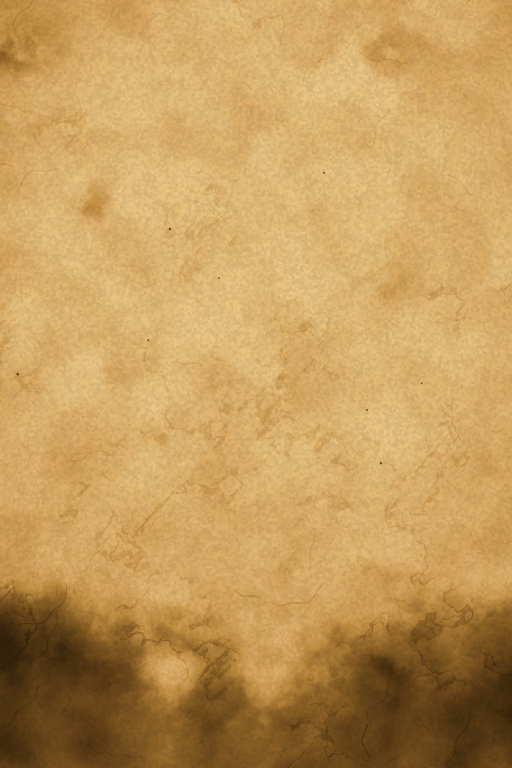
A Shadertoy shader for this texture:

```glsl
#define MOTTLE 1.5
#define VEIN_STRENGTH 0.75
#define FIBRE_STRENGTH 0.75
#define FIBRE_WIDTH 0.0011
#define GRAIN_SCALE 300.0
#define GRAIN_STRENGTH 0.10
#define SCORCH_DEPTH 3.2
#define SCORCH_FADE 0.14
#define SCORCH_ROUGHNESS 0.11

// Paper tones, from pale to burnt
const vec3 TONES[7] = vec3[](
    vec3(0.88, 0.74, 0.49), vec3(0.83, 0.65, 0.38), vec3(0.73, 0.54, 0.25),
    vec3(0.55, 0.38, 0.15), vec3(0.44, 0.30, 0.11), vec3(0.32, 0.21, 0.07),
    vec3(0.20, 0.13, 0.04));

// Soft blots: centre, radius, strength
const vec4 STAINS[12] = vec4[](
    vec4(0.110, 0.742, 0.030, 1.2), vec4(0.062, 0.830, 0.025, 1.0),
    vec4(0.010, 0.950, 0.045, 1.7), vec4(0.122, 0.513, 0.035, 1.0),
    vec4(0.297, 0.505, 0.020, 1.2), vec4(0.362, 0.508, 0.015, 1.3),
    vec4(0.130, 0.286, 0.012, 1.7), vec4(0.476, 0.273, 0.012, 1.5),
    vec4(0.384, 0.262, 0.020, 1.2), vec4(0.500, 0.642, 0.030, 1.0),
    vec4(0.485, 0.945, 0.050, 0.9), vec4(0.195, 0.755, 0.025, 1.0));

const vec4 BURNS[5] = vec4[](
    vec4(0.030, 0.165, 0.080, 1.2), vec4(0.660, 0.090, 0.090, 1.3),
    vec4(0.490, 0.150, 0.060, 0.9), vec4(0.000, 0.020, 0.060, 0.6),
    vec4(0.300, 0.080, 0.060, 0.4));

// Specks: centre, radius
const vec3 SPECKS[8] = vec3[](
    vec3(0.221, 0.702, 0.0020), vec3(0.023, 0.513, 0.0020),
    vec3(0.193, 0.557, 0.0016), vec3(0.285, 0.638, 0.0014),
    vec3(0.549, 0.501, 0.0014), vec3(0.496, 0.397, 0.0022),
    vec3(0.478, 0.466, 0.0016), vec3(0.422, 0.775, 0.0018));

vec3 hash3(vec2 cell) {
    vec3 h = fract(cell.xyx * vec3(0.1031, 0.1030, 0.0973));
    h += dot(h, h.yxz + 33.33);
    return fract((h.xxy + h.yzz) * h.zyx);
}

// Smooth cellular noise: cell values blended by distance
float cellNoise(vec2 p) {
    vec2 cell = floor(p), f = p - cell;
    vec2 sum = vec2(0.0);
    for (int y = -1; y <= 1; y++)
    for (int x = -1; x <= 1; x++) {
        vec2 o = vec2(x, y);
        vec3 h = hash3(cell + o + 71.0);
        vec2 d = o + h.xy - f;
        sum += exp(-6.0 * dot(d, d)) * vec2(h.z, 1.0);
    }
    return sum.x / sum.y;
}

float fbm(vec2 p) {
    float total = 0.0, amp = 0.5;
    for (int i = 0; i < 5; i++) {
        total += amp * cellNoise(p);
        p = mat2(1.6, 1.2, -1.2, 1.6) * p + 17.3;
        amp *= 0.55;
    }
    return total / 1.055;
}

float blot(vec2 p, vec4 spot, vec2 stretch) {
    vec2 d = (p - spot.xy) * stretch / spot.z;
    return spot.w * exp(-dot(d, d));
}

// One bent hair per cell, random in place, angle and darkness
float fibres(vec2 p, float scale, float seed) {
    vec2 q = p * scale, cell = floor(q);
    float ink = 0.0;
    for (int y = -1; y <= 1; y++)
    for (int x = -1; x <= 1; x++) {
        vec2 id = cell + vec2(x, y);
        vec3 h = hash3(id + seed), k = hash3(id + seed + 43.0);
        float a = 6.2832 * h.z, halfLength = 0.12 + 0.32 * k.x;
        vec2 d = mat2(cos(a), sin(a), -sin(a), cos(a)) * (q - id - h.xy);
        d.y += (k.y - 0.5) * 2.6 * d.x * d.x + 0.03 * sin(14.0 * d.x + a);
        d.x = max(abs(d.x) - halfLength, 0.0);
        float line = 1.0 - smoothstep(0.3, 1.6, length(d) / (scale * FIBRE_WIDTH));
        ink = max(ink, line * k.z * k.z);
    }
    return ink;
}

void mainImage(out vec4 fragColor, in vec2 fragCoord) {
    vec2 p = fragCoord / iResolution.y;
    vec2 uv = fragCoord / iResolution.xy;
    float cloud = fbm(p * 7.0) - 0.5;
    float mottle = fbm(p * 19.0 + 5.0) - 0.5;
    vec2 warped = p + 0.035 * vec2(cloud, mottle);

    // Aged borders
    float tone = 0.30 + 0.65 * pow(abs(2.0 * uv.x - 1.0), 3.0);
    tone += 0.45 * pow(uv.y, 9.0) + 0.55 * (1.0 - smoothstep(0.22, 0.62, uv.y));
    tone += MOTTLE * (0.6 * cloud + mottle);

    // Stains and broken veins
    float blotches = 0.0;
    for (int i = 0; i < 12; i++)
        blotches += blot(warped, STAINS[i], vec2(0.75, 1.3));
    tone += blotches * smoothstep(-0.18, 0.22, mottle);
    float ridge = abs(fbm(p * 11.0 + 31.0 + 0.8 * mottle) - 0.5);
    float patches = smoothstep(0.48, 0.72, cellNoise(p * 9.0 + 13.0));
    tone += VEIN_STRENGTH * patches * (1.0 - smoothstep(0.0, 0.035, ridge));

    // Scorched lower edge
    float rim = 0.165 + 0.12 * pow(abs(2.0 * uv.x - 1.08), 1.2);
    float depth = rim - uv.y + SCORCH_ROUGHNESS * (cloud + 0.5 * mottle);
    float scorch = smoothstep(-0.015, SCORCH_FADE, depth);
    tone += scorch * (SCORCH_DEPTH + 1.6 * cloud);
    for (int i = 0; i < 5; i++)
        tone += blot(warped, BURNS[i], vec2(0.8, 1.4));

    // Hairs and specks
    float hairs = max(fibres(p, 11.0, 3.0), 0.6 * fibres(p, 23.0, 91.0));
    tone += FIBRE_STRENGTH * hairs;
    for (int i = 0; i < 8; i++) {
        float d = length(p - SPECKS[i].xy) / SPECKS[i].z;
        tone += 3.2 * (1.0 - smoothstep(0.3, 1.3, d));
    }

    // Tone ramp and paper grain
    tone = clamp(tone, 0.0, 5.99);
    int step0 = int(tone);
    vec3 colour = mix(TONES[step0], TONES[step0 + 1], fract(tone));
    colour *= 1.0 + GRAIN_STRENGTH * (cellNoise(p * GRAIN_SCALE) - 0.5);
    fragColor = vec4(colour, 1.0);
}
```
